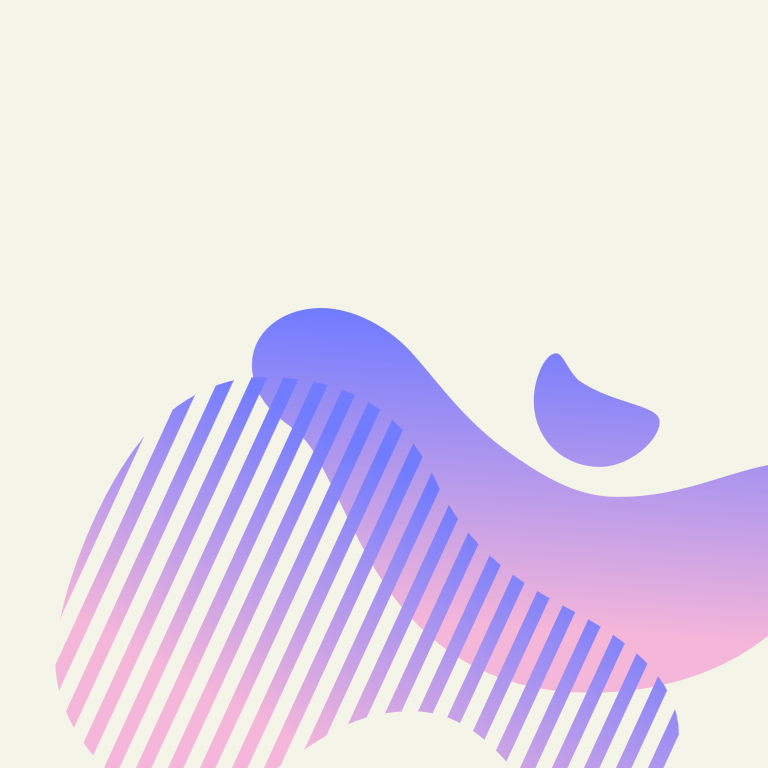
Reproduce this background procedurally as a three.js fragment shader.

```glsl
varying vec2 vUv;

const int CURVE_STEPS = 14;
const vec3 CREAM = vec3(0.957, 0.957, 0.914);
const vec3 BLUE = vec3(0.445, 0.485, 1.0);
const vec3 PINK = vec3(0.957, 0.712, 0.852);

// Outline state: pen position, nearest distance, and inside (-1) or outside (+1)
struct Path {
  vec2 pen;
  float dist;
  float side;
};

Path moveTo(vec2 start) {
  return Path(start, 1.0, 1.0);
}

void lineTo(inout Path path, vec2 p, vec2 end) {
  vec2 a = path.pen;
  vec2 edge = end - a;
  vec2 rel = p - a;
  float along = clamp(dot(rel, edge) / max(dot(edge, edge), 1e-9), 0.0, 1.0);
  path.dist = min(path.dist, length(rel - edge * along));
  if ((a.y > p.y) != (end.y > p.y) && rel.x < edge.x * rel.y / edge.y) {
    path.side = -path.side;
  }
  path.pen = end;
}

vec2 cubic(vec2 a, vec2 b, vec2 c, vec2 d, float t) {
  float s = 1.0 - t;
  return s * s * s * a + 3.0 * s * s * t * b + 3.0 * s * t * t * c + t * t * t * d;
}

void curveTo(inout Path path, vec2 p, vec2 c1, vec2 c2, vec2 end) {
  vec2 start = path.pen;
  for (int i = 1; i <= CURVE_STEPS; i++) {
    lineTo(path, p, cubic(start, c1, c2, end, float(i) / float(CURVE_STEPS)));
  }
}

// Long wave running off the right edge
float waveDistance(vec2 p) {
  Path path = moveTo(vec2(0.328, 0.525));
  curveTo(path, p, vec2(0.328, 0.568), vec2(0.368, 0.599), vec2(0.418, 0.599));
  curveTo(path, p, vec2(0.458, 0.599), vec2(0.507, 0.576), vec2(0.542, 0.534));
  curveTo(path, p, vec2(0.576, 0.495), vec2(0.609, 0.448), vec2(0.667, 0.408));
  curveTo(path, p, vec2(0.714, 0.375), vec2(0.755, 0.353), vec2(0.803, 0.353));
  curveTo(path, p, vec2(0.882, 0.352), vec2(0.938, 0.382), vec2(1.0, 0.3945));
  curveTo(path, p, vec2(1.12, 0.414), vec2(1.12, 0.271), vec2(1.0, 0.172));
  curveTo(path, p, vec2(0.940, 0.124), vec2(0.859, 0.098), vec2(0.768, 0.098));
  curveTo(path, p, vec2(0.651, 0.098), vec2(0.573, 0.147), vec2(0.521, 0.212));
  curveTo(path, p, vec2(0.477, 0.267), vec2(0.458, 0.318), vec2(0.421, 0.389));
  curveTo(path, p, vec2(0.397, 0.440), vec2(0.375, 0.443), vec2(0.357, 0.462));
  curveTo(path, p, vec2(0.341, 0.477), vec2(0.328, 0.499), vec2(0.328, 0.525));
  return path.dist * path.side;
}

// Small drop above the wave
float dropDistance(vec2 p) {
  Path path = moveTo(vec2(0.724, 0.540));
  curveTo(path, p, vec2(0.710, 0.540), vec2(0.695, 0.508), vec2(0.695, 0.478));
  curveTo(path, p, vec2(0.695, 0.428), vec2(0.733, 0.392), vec2(0.781, 0.392));
  curveTo(path, p, vec2(0.820, 0.392), vec2(0.859, 0.427), vec2(0.859, 0.451));
  curveTo(path, p, vec2(0.859, 0.473), vec2(0.797, 0.474), vec2(0.753, 0.505));
  curveTo(path, p, vec2(0.738, 0.520), vec2(0.733, 0.540), vec2(0.724, 0.540));
  return path.dist * path.side;
}

// Arched blob that holds the stripes
float archDistance(vec2 p) {
  Path path = moveTo(vec2(0.341, 0.509));
  curveTo(path, p, vec2(0.273, 0.509), vec2(0.208, 0.466), vec2(0.167, 0.404));
  curveTo(path, p, vec2(0.120, 0.336), vec2(0.072, 0.212), vec2(0.072, 0.141));
  curveTo(path, p, vec2(0.072, 0.082), vec2(0.104, 0.030), vec2(0.141, -0.004));
  curveTo(path, p, vec2(0.208, -0.068), vec2(0.299, -0.055), vec2(0.365, 0.003));
  curveTo(path, p, vec2(0.414, 0.034), vec2(0.456, 0.074), vec2(0.536, 0.074));
  curveTo(path, p, vec2(0.599, 0.074), vec2(0.638, 0.034), vec2(0.671, -0.005));
  curveTo(path, p, vec2(0.742, -0.081), vec2(0.884, -0.055), vec2(0.884, 0.043));
  curveTo(path, p, vec2(0.884, 0.107), vec2(0.833, 0.159), vec2(0.747, 0.204));
  curveTo(path, p, vec2(0.677, 0.240), vec2(0.616, 0.280), vec2(0.573, 0.363));
  curveTo(path, p, vec2(0.535, 0.443), vec2(0.482, 0.509), vec2(0.341, 0.509));
  return path.dist * path.side;
}

// Slanted bars; width is a fraction of the spacing
float stripeDistance(vec2 p, float slant, float count, float center, float width) {
  float cell = fract((p.x - slant * p.y) * count - center + 0.5) - 0.5;
  return (abs(cell) - 0.5 * width) / (count * length(vec2(1.0, slant)));
}

vec3 linearGradient(vec2 p, vec2 start, vec2 end, vec3 from, vec3 to) {
  vec2 axis = end - start;
  return mix(from, to, clamp(dot(p - start, axis) / dot(axis, axis), 0.0, 1.0));
}

float coverage(float dist, float pixel) {
  return 1.0 - smoothstep(-0.7 * pixel, 0.7 * pixel, dist);
}

void main() {
  float pixel = length(fwidth(vUv)) * 0.7071;
  vec3 solidFill = linearGradient(vUv, vec2(0.521, 0.586), vec2(0.494, 0.197), BLUE, PINK);
  vec3 stripeFill = linearGradient(vUv, vec2(0.406, 0.456), vec2(0.220, 0.128), BLUE, PINK);

  float solid = min(waveDistance(vUv), dropDistance(vUv));
  float bars = max(archDistance(vUv), stripeDistance(vUv, 0.46, 24.0, 0.49, 0.485));

  vec3 color = mix(CREAM, solidFill, coverage(solid, pixel));
  color = mix(color, stripeFill, coverage(bars, pixel));
  gl_FragColor = vec4(color, 1.0);
}
```
